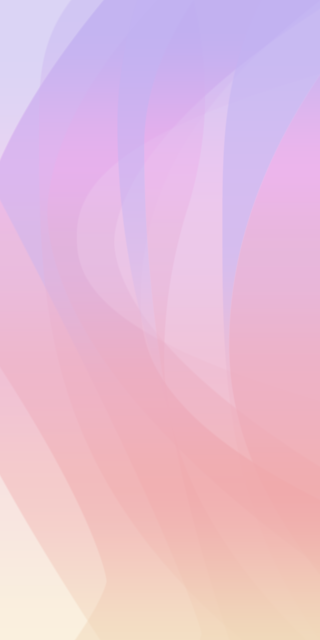
Write a Shadertoy shader that draws this background.

```glsl
// Signed distance along x to a curve bowing away from its tip;
// reach.x and reach.y are the heights above and below it per unit of width.
float bow(vec2 p, vec2 tip, vec2 reach, float power) {
    float rise = p.y - tip.y;
    float span = rise > 0.0 ? reach.x : reach.y;
    return p.x - tip.x - pow(abs(rise) / span + 1e-5, power);
}

// Bow that opens to the left
float bowLeft(vec2 p, vec2 tip, vec2 reach, float power) {
    return -bow(vec2(-p.x, p.y), vec2(-tip.x, tip.y), reach, power);
}

float cover(float d) {
    float w = max(fwidth(d), 1e-5);
    return smoothstep(-w, w, d);
}

vec3 paleGradient(float y) {
    vec3 c = mix(vec3(0.98, 0.94, 0.87), vec3(0.97, 0.89, 0.88), smoothstep(0.0, 0.26, y));
    c = mix(c, vec3(0.95, 0.81, 0.89), smoothstep(0.22, 0.44, y));
    c = mix(c, vec3(0.95, 0.83, 0.94), smoothstep(0.44, 0.62, y));
    return mix(c, vec3(0.86, 0.83, 0.96), smoothstep(0.62, 0.92, y));
}

vec3 vividGradient(float y) {
    vec3 c = mix(vec3(0.94, 0.85, 0.72), vec3(0.94, 0.66, 0.67), smoothstep(-0.04, 0.25, y));
    c = mix(c, vec3(0.93, 0.67, 0.74), smoothstep(0.23, 0.40, y));
    c = mix(c, vec3(0.90, 0.69, 0.84), smoothstep(0.38, 0.60, y));
    c = mix(c, vec3(0.93, 0.68, 0.92), smoothstep(0.60, 0.75, y));
    return mix(c, vec3(0.75, 0.68, 0.94), smoothstep(0.73, 0.97, y));
}

void mainImage(out vec4 fragColor, in vec2 fragCoord) {
    vec2 p = fragCoord / iResolution.xy;
    vec3 pale = paleGradient(p.y);
    vec3 vivid = vividGradient(p.y);
    vec3 lavender = mix(vivid, vec3(0.76, 0.70, 0.95), smoothstep(0.35, 0.62, p.y));
    vec3 color = pale;

    // Broad veils stacked from the left
    float upperLeft = cover(bow(p, vec2(-0.078, 0.609), vec2(0.69, 9.0), 1.6));
    float lowerLeft = cover(bow(p, vec2(-0.156, 0.427), vec2(9.0, 0.807), 1.19));
    float hook = cover(bowLeft(p, vec2(0.333, 0.092), vec2(0.779, 0.547), 1.3));
    float diagonal = cover(bowLeft(p, vec2(0.63, 0.01), vec2(1.02, 1.02), 1.13));
    float sweep = cover(bow(p, vec2(0.122, 0.805), vec2(0.42, 0.9375), 3.0));
    color = mix(color, vivid, 0.40 * upperLeft * lowerLeft);
    color = mix(color, vivid, 0.45 * upperLeft * hook);
    color = mix(color, lavender, 0.40 * upperLeft * diagonal);
    color = mix(color, vivid, 0.35 * sweep);
    color = mix(color, vivid, 0.45 * cover(bow(p, vec2(0.148, 0.668), vec2(0.60, 0.605), 1.8)));

    // Nested pale loops opening to the right
    color = mix(color, pale, 0.27 * cover(bow(p, vec2(0.240, 0.629), vec2(0.288), 2.3)));
    color = mix(color, pale, 0.36 * cover(bow(p, vec2(0.357, 0.622), vec2(0.469, 0.452), 1.75)));
    color = mix(color, pale, 0.24 * cover(bow(p, vec2(0.440, 0.525), vec2(0.617, 0.398), 2.2)));

    // Lavender ribbon beside a pink leaf, sharing an edge
    float ribbon = cover(bow(p, vec2(0.367, 0.805), vec2(0.78, 1.107), 2.0));
    float seam = cover(bow(p, vec2(0.451, 0.772), vec2(0.58, 1.497), 2.0));
    float leafTop = bowLeft(p, vec2(0.641, 0.85), vec2(0.784, 0.751), 2.0);
    float leafTail = bow(p, vec2(0.513, 0.44), vec2(0.867, 0.66), 2.0);
    float leaf = p.y > 0.6745 ? cover(leafTop) : cover(leafTail);
    float ribbonFade = mix(0.12, 0.50, smoothstep(0.42, 0.75, p.y));
    color = mix(color, lavender, ribbonFade * ribbon * (1.0 - seam));
    color = mix(color, vivid, 0.42 * seam * (1.0 - leaf));

    // Right band and the rich panel behind it
    float band = cover(bow(p, vec2(0.695, 0.648), vec2(0.708, 0.964), 3.0));
    float panel = cover(bow(p, vec2(0.716, 0.46), vec2(0.794, 0.672), 2.0));
    float bandFade = mix(0.22, 0.55, smoothstep(0.35, 0.65, p.y));
    color = mix(color, lavender, bandFade * band * (1.0 - panel));
    color = mix(color, vivid, 0.72 * panel);

    fragColor = vec4(color, 1.0);
}
```
